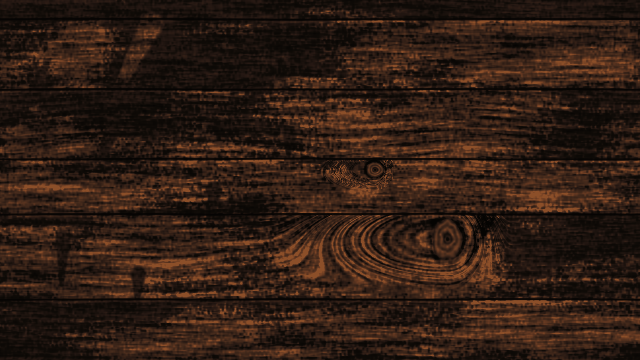
Write a Shadertoy shader that draws this texture.

```glsl
// Six charred horizontal wood planks with worn orange patches, saw marks, knots and drips.

const vec3 palette[6] = vec3[6](
    vec3(.06, .043, .028), vec3(.14, .09, .07), vec3(.21, .13, .09),
    vec3(.28, .17, .11), vec3(.39, .22, .13), vec3(.55, .31, .16));

// Heights of the joints between planks
const float seams[5] = float[5](.169, .405, .558, .752, .947);

// Worn areas: centre xy, radii zw
const vec4 wornAreas[11] = vec4[11](
    vec4(.22, .83, .08, .09), vec4(1.36, .85, .52, .13),
    vec4(.12, .61, .18, .06), vec4(.60, .59, .32, .05),
    vec4(1.25, .65, .40, .13), vec4(.12, .46, .30, .07),
    vec4(1.18, .475, .65, .09), vec4(.40, .28, .36, .13),
    vec4(1.00, .29, .32, .16), vec4(.46, .06, .27, .06),
    vec4(1.40, .07, .50, .10));

float hash(vec2 p) {
    return fract(sin(dot(p, vec2(127.1, 311.7))) * 43758.5453);
}

float noise(vec2 p) {
    vec2 i = floor(p), f = fract(p);
    f = f * f * (3. - 2. * f);
    return mix(mix(hash(i), hash(i + vec2(1, 0)), f.x),
               mix(hash(i + vec2(0, 1)), hash(i + 1.), f.x), f.y);
}

float fbm(vec2 p) {
    float sum = 0., amp = .53;
    for (int i = 0; i < 4; i++) {
        sum += amp * noise(p);
        p = mat2(.97, .24, -.24, .97) * p * 2.1 + 17.3;
        amp *= .5;
    }
    return sum;
}

float plankIndex(float y) {
    float n = 0.;
    for (int i = 0; i < 5; i++) n += step(seams[i], y);
    return n;
}

// Positive inside a worn area, confined to the plank that holds it
float wearAt(vec2 p, float plank) {
    float wear = -.35;
    for (int i = 0; i < 11; i++) {
        vec4 a = wornAreas[i];
        if (plankIndex(a.y) == plank)
            wear = max(wear, .7 * (1. - length((p - a.xy) / a.zw)));
    }
    return wear;
}

// Soft mask of a line that narrows from width w.x to w.y
float taper(vec2 p, vec2 a, vec2 b, vec2 w) {
    vec2 d = b - a;
    float h = clamp(dot(p - a, d) / dot(d, d), 0., 1.);
    float r = mix(w.x, w.y, h);
    return 1. - smoothstep(r * .7, r + .004, length(p - a - h * d));
}

// Knot: dark rim, ringed core and dark pith
float knotTone(float tone, vec2 d, vec2 size) {
    float r = length(d / size) + .2 * (noise(d * 60.) - .5);
    float core = .55 + .16 * sin(r * 20.) + .3 * (noise(d * 150.) - .5);
    tone = mix(tone, core, 1. - smoothstep(.85, 1., r));
    tone -= .5 * smoothstep(.28, 0., abs(r - 1.05));
    return tone - .45 * smoothstep(.35, .1, r);
}

// Bends straight grain into ovals around a knot, stretched to its left
float bendGrain(float field, vec2 d, float reach) {
    d.x *= d.x < 0. ? .38 : 1.1;
    float oval = length(d);
    return mix(field, oval, smoothstep(reach, reach * .35, oval));
}

void mainImage(out vec4 fragColor, in vec2 fragCoord) {
    vec2 p = fragCoord / iResolution.y;
    float plank = plankIndex(p.y), seed = plank * 13.7;
    vec2 smallKnot = p - vec2(1.042, .528), bigKnot = p - vec2(1.243, .335);

    // Grain follows a gently wavy field
    float field = p.y + .025 * (noise(p * vec2(3., 5.) + seed) - .5);
    float swirl = 0.;
    if (plank == 2.) field = bendGrain(field, smallKnot, .06);
    if (plank == 1.) {
        field = bendGrain(field, bigKnot, .2);
        swirl = smoothstep(1., .5, length((p - vec2(1.03, .29)) / vec2(.34, .15)));
    }
    float grain = noise(vec2(p.x * 5. + seed, field * 95.));
    float fibre = noise(vec2(p.x * 22. + seed, field * 210.));
    vec2 skewed = p + .004 * vec2(grain, fibre);
    float saw = .6 * noise(skewed * vec2(175., 120.)) + .4 * noise(skewed.yx * vec2(250., 70.) + 9.);
    float broad = fbm(p * vec2(3., 14.) + seed);

    // Worn wood showing through the char
    float wear = wearAt(p, plank) + .3 * swirl;
    wear += 1.5 * (fbm(p * vec2(5., 10.) + seed + 40.) - .5);
    wear += .6 * (saw - .5) + .35 * (grain - .5);
    float worn = smoothstep(-.2, .28, wear);
    worn = max(worn, .9 * taper(p, vec2(.42, .935), vec2(.335, .765), vec2(.036, .014)));
    worn *= 1. - .9 * taper(p, vec2(.34, .74), vec2(.285, .565), vec2(.035, .012));

    // Char runs down in tapered drips
    for (int i = 0; i < 4; i++) {
        float k = float(i);
        vec2 top = vec2(.175 + .21 * k, i == 0 ? .34 : seams[i - 1] + .07);
        vec2 drop = vec2(.004, i == 0 ? .13 : .05 + .03 * hash(vec2(k, 3.)));
        worn *= 1. - .95 * taper(p, top, top - drop, vec2(.022, .005));
    }

    float wood = .51 + .75 * (grain - .5) + .6 * (fibre - .5) + .75 * (saw - .5) + .9 * (broad - .5);
    wood += swirl * .2 * sin(field * 420. + 3. * broad);
    float burnt = .1 + .24 * (grain - .5) + .26 * (fibre - .5) + .4 * (saw - .5) + .25 * (broad - .5);
    float tone = mix(burnt, wood, worn);

    // Knots, with a scorched crescent beside the large one
    if (plank == 2.) tone = knotTone(tone, smallKnot, vec2(.026, .022));
    if (plank == 1.) {
        tone -= .6 * taper(p, vec2(1.35, .4), vec2(1.30, .27), vec2(.026, .008));
        tone = knotTone(tone, bigKnot, vec2(.045, .062));
    }

    // Darker corners, then dark joints with a thin lit lower edge
    vec2 c = fragCoord / iResolution.xy - .5;
    tone *= 1.08 - .7 * dot(c, c);
    float joint = 0.;
    for (int i = 0; i < 5; i++) {
        float y = p.y - seams[i] - .003 * (noise(vec2(p.x * 5., float(i))) - .5);
        joint = max(joint, 1. - smoothstep(.001, .0045, abs(y)));
        tone += .25 * grain * smoothstep(.004, 0., abs(y + .007));
    }

    vec3 color = palette[0];
    for (int i = 0; i < 5; i++)
        color = mix(color, palette[i + 1], clamp(tone * 5. - float(i), 0., 1.));
    color *= max(.35, 1. + 2. * min(tone, 0.));
    fragColor = vec4(mix(color, vec3(.02, .014, .01), .9 * joint), 1.);
}
```
